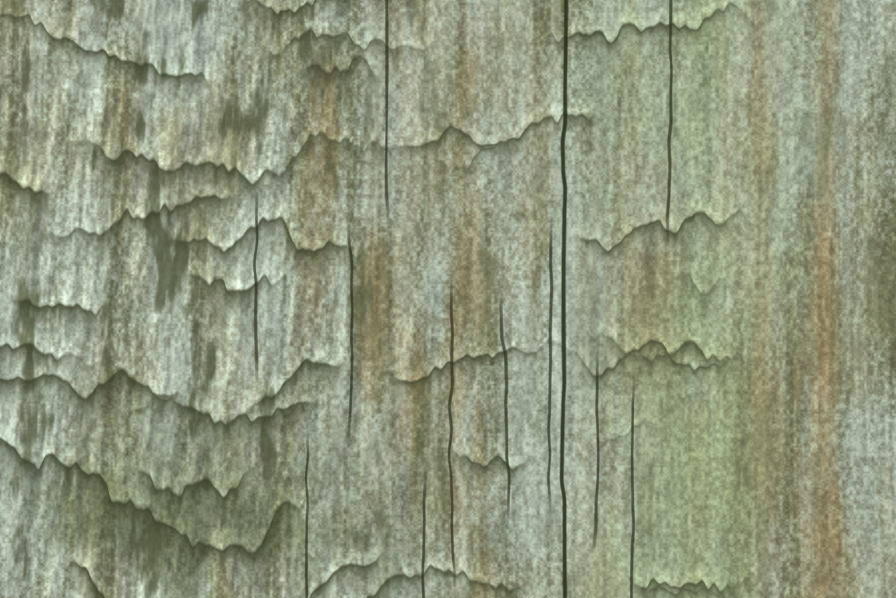
Give the GLSL for this texture, as a WebGL 1 fragment shader.

```glsl
precision highp float;
// Weathered timber: upright fibres, torn ledges, long cracks and pale lichen.
uniform vec2 u_resolution;

float hash(vec2 p) {
  p = fract(p * vec2(0.1031, 0.1137));
  p += dot(p, p.yx + 33.33);
  return fract((p.x + p.y) * p.x * 17.3);
}

float noise(vec2 p) {
  vec2 i = floor(p), f = fract(p);
  f = f * f * (3.0 - 2.0 * f);
  return mix(mix(hash(i), hash(i + vec2(1, 0)), f.x),
             mix(hash(i + vec2(0, 1)), hash(i + vec2(1, 1)), f.x), f.y);
}

float fbm(vec2 p) {
  float sum = 0.0, amp = 0.53;
  for (int i = 0; i < 4; i++) {
    sum += amp * noise(p);
    p = p * 2.03 + 17.7;
    amp *= 0.5;
  }
  return sum;
}

// Relief of the splintered surface, stretched along the fibres.
float relief(vec2 p) {
  return fbm(vec2(p.x * 24.0, p.y * 6.5) + 40.0);
}

// Torn edges in one layer: x is the shadow below, y the lit lip above.
vec2 ledges(vec2 p, float rows, float seed, float rough) {
  float tear = 0.22 * noise(vec2(p.x * 2.7 + seed, p.y * 1.5))
             + 0.075 * noise(vec2(p.x * 13.0 + seed, p.y * 3.0))
             + 0.034 * noise(vec2(p.x * 38.0, p.y * 5.0 + seed))
             + 0.016 * noise(vec2(p.x * 95.0, p.y * 6.0 + seed));
  float field = (p.y + tear) * rows;
  float row = floor(field + 0.5);
  float d = (field - row) / rows;
  float here = noise(vec2(p.x * 5.5 + row * 13.7, row * 7.1 + seed));
  here = smoothstep(0.54, 0.72, here + 0.07 * rough);
  here *= 1.0 - 0.9 * smoothstep(1.17, 1.29, p.x);
  float depth = mix(0.007, 0.019, noise(vec2(p.x * 17.0, row + seed)));
  depth *= 1.0 + 0.55 * rough;
  float shadow = (1.0 - smoothstep(-0.004, 0.002, d)) * exp(min(d, 0.0) / depth);
  float lip = smoothstep(0.0, 0.005, d) * (1.0 - smoothstep(0.005, 0.035, d));
  return here * vec2(shadow, lip);
}

// A thin wandering split that fades out at both ends.
float crack(vec2 p, float x, float low, float high, float width) {
  float bend = 0.014 * (noise(vec2(x * 31.0, p.y * 4.0)) - 0.5)
             + 0.005 * (noise(vec2(x * 57.0, p.y * 25.0)) - 0.5);
  float span = smoothstep(low, low + 0.08, p.y) * (1.0 - smoothstep(high - 0.08, high, p.y));
  float w = width * (0.6 + 0.8 * noise(vec2(x * 80.0, p.y * 9.0)));
  return span * (1.0 - smoothstep(w * 0.4, w + 0.002, abs(p.x - x - bend)));
}

float band(float x, float centre, float width) {
  float d = (x - centre) / width;
  return exp(-d * d);
}

void main() {
  vec2 p = gl_FragCoord.xy / u_resolution.y;
  float rough = 1.0 - smoothstep(0.35, 0.85, p.x);
  vec2 q = p + vec2(0.05 * (0.5 - p.y) * rough + 0.012 * noise(p * 4.0), 0.0);

  // Fibres and fine grain
  float fibre = fbm(vec2(q.x * 45.0, q.y * 2.2));
  float thread = noise(vec2(q.x * 150.0, q.y * 7.0));
  float grain = 0.6 * noise(p * vec2(170.0, 125.0)) + 0.4 * noise(p * 300.0 + 9.0);
  vec3 wood = mix(vec3(0.45, 0.46, 0.34), vec3(0.63, 0.64, 0.53),
                  smoothstep(0.25, 0.75, fibre));

  // Warm stains run upright, strongest near the right side
  float stain = smoothstep(0.5, 0.72, fbm(vec2(q.x * 19.0 + 60.0, q.y * 1.6)));
  stain = 0.45 * stain + 0.6 * band(q.x, 1.285, 0.025) + 0.75 * band(q.x, 1.39, 0.018);
  wood = mix(wood, vec3(0.59, 0.52, 0.37), min(stain, 0.8));

  // Pale lichen in speckled upright patches
  float patches = fbm(vec2(q.x * 11.0, q.y * 4.0) + 5.0);
  float cover = smoothstep(0.34, 0.66, 0.66 * patches + 0.2 * grain + 0.16 * fibre);
  vec3 color = mix(wood, vec3(0.665, 0.72, 0.665), cover * (0.9 - 0.5 * min(stain, 1.0)));

  // Green algae
  float algae = band(p.x, 1.16, 0.16) * smoothstep(0.25, 0.65, fbm(p * vec2(6.0, 3.0) + 3.0));
  color = mix(color, vec3(0.58, 0.65, 0.47), 0.65 * algae);
  float moss = rough * (1.0 - smoothstep(0.1, 0.38, p.y)) * smoothstep(0.38, 0.62, fbm(p * 7.0));
  color = mix(color, vec3(0.35, 0.38, 0.25), 0.6 * moss);

  // Surface shading, lit from above
  float slope = relief(q) - relief(q + vec2(-0.004, 0.009));
  color *= 1.0 + slope * (0.5 + 1.3 * rough);
  color *= 1.0 + 0.34 * (grain - 0.5) + 0.15 * (thread - 0.5);
  float pits = smoothstep(0.6, 0.78, fbm(vec2(q.x * 32.0, q.y * 10.0) + 80.0));
  color = mix(color, vec3(0.31, 0.33, 0.23), pits * (0.25 + 0.5 * rough));

  // Torn ledges, coarse to fine
  vec2 torn = vec2(0.0);
  for (int i = 0; i < 3; i++) {
    float k = float(i);
    torn = max(torn, ledges(q, 3.6 + 1.9 * k, 11.0 + 23.0 * k, rough));
  }
  color *= 1.0 + 0.13 * torn.y;
  color = mix(color, vec3(0.22, 0.24, 0.15), 0.88 * torn.x);

  // One long crack, then shorter scattered ones
  float split = crack(p, 0.945, -0.2, 1.2, 0.0032);
  for (int i = 0; i < 11; i++) {
    float k = float(i);
    float x = 0.42 + 0.067 * (k + 0.7 * hash(vec2(k, 3.0)));
    float low = 1.1 * hash(vec2(k, 8.0)) - 0.3;
    float high = low + 0.3 + 0.5 * hash(vec2(k, 15.0));
    split = max(split, 0.8 * crack(p, x, low, high, 0.0019));
  }
  color = mix(color, vec3(0.17, 0.19, 0.12), 0.9 * split);
  gl_FragColor = vec4(clamp(color, 0.0, 1.0), 1.0);
}
```
